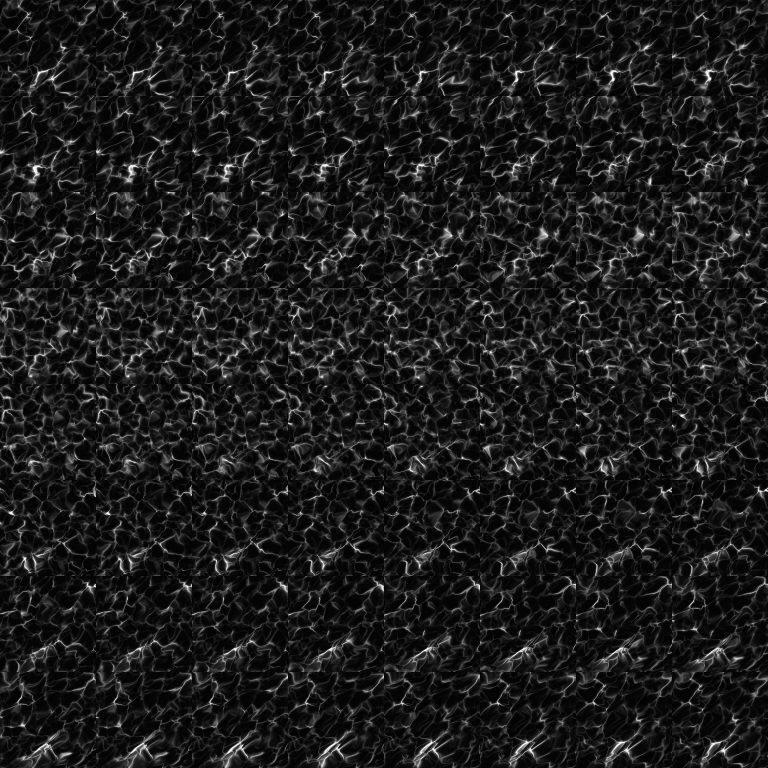
Reproduce this texture procedurally as a WebGL 2 fragment shader.

```glsl
#version 300 es
precision highp float;

uniform vec2 u_resolution;
out vec4 fragColor;

const float TAU = 6.2831853;
const float TILES = 8.0;            // frames across and down
const float CELLS = 7.4;            // main web cells per frame
const float FINE_RATIO = 1.6;       // faint web scale against the main web
const float LINE_WIDTH = 0.08;      // filament falloff, in cells
const float SITE_DRIFT = 0.43;      // how far cell sites wander
const float WARP = 0.6;             // raggedness of the filaments
const float GRAIN_ANGLE = 0.68;     // direction of the stretched cells
const float STRETCH = 1.65;         // strongest stretch along the grain
const float FINE_GAIN = 0.24;
const float NODE_GAIN = 0.26;       // extra light where filaments meet
const float STREAK_GAIN = 1.0;
const float CORNER_GAIN = 0.6;
const float TOE = 0.19;             // how strongly dim light sinks to black
const vec2 STREAK_CENTER = vec2(0.43, 0.23);
const vec2 CORNER_CENTER = vec2(0.97, 0.92);
const vec3 DARK = vec3(0.014);
const vec3 LIGHT = vec3(0.97);

// Sine-free hash
vec2 hash2(vec2 p) {
  vec3 q = fract(p.xyx * vec3(0.1031, 0.1030, 0.0973));
  q += dot(q, q.yzx + 33.33);
  return fract((q.xx + q.yz) * q.zy);
}

// Two channels of smooth value noise
vec2 noise2(vec2 p) {
  vec2 i = floor(p), f = fract(p);
  f = f * f * (3.0 - 2.0 * f);
  vec2 low = mix(hash2(i), hash2(i + vec2(1.0, 0.0)), f.x);
  vec2 high = mix(hash2(i + vec2(0.0, 1.0)), hash2(i + 1.0), f.x);
  return mix(low, high, f.y);
}

// Gaps to the second and third drifting site: x is zero on lines, y at nodes
vec2 webGaps(vec2 p, float phase) {
  vec2 cell = floor(p);
  vec3 near = vec3(8.0);
  for (int y = -1; y <= 1; y++) {
    for (int x = -1; x <= 1; x++) {
      vec2 id = cell + vec2(x, y);
      vec2 site = id + 0.5 + SITE_DRIFT * sin(TAU * hash2(id) + phase);
      float d = distance(p, site);
      near.z = min(near.z, max(near.y, d));
      near.y = min(near.y, max(near.x, d));
      near.x = min(near.x, d);
    }
  }
  return near.yz - near.x;
}

// Light of one frame of the looping ripple sequence
float caustics(vec2 uv, float phase) {
  float c = cos(GRAIN_ANGLE), s = sin(GRAIN_ANGLE);
  mat2 toGrain = mat2(c, -s, s, c);
  vec2 orbit = vec2(cos(phase), sin(phase));
  float soft = pow(0.5 - 0.5 * cos(phase + 0.35), 5.0);
  float stretch = mix(1.0, STRETCH, 0.5 + 0.5 * orbit.x);

  // Ragged, stretched cell space
  vec2 p = toGrain * (uv - 0.5) * CELLS / vec2(stretch, 1.0) + 20.0;
  p += WARP * (noise2(p * 1.3 + orbit) - 0.5);
  p += 0.45 * WARP * (noise2(p * 3.7 - orbit) - 0.5);

  // Filaments that fade in and out along their length
  vec2 gaps = webGaps(p, phase);
  float fineGap = webGaps(p * FINE_RATIO + 40.0, phase).x;
  vec2 patches = noise2(p * 1.3 + 60.0 + orbit * 0.8);
  vec2 breaks = noise2(p * 2.9 + 90.0 - orbit * 1.2);
  breaks = 0.25 + 1.5 * breaks * breaks;
  float line = exp(-gaps.x / (LINE_WIDTH * (1.0 + 0.6 * soft)));
  float glow = exp(-gaps.x / (LINE_WIDTH * 3.2));
  float node = exp(-gaps.y / (LINE_WIDTH * 2.2));
  float fine = exp(-fineGap / (LINE_WIDTH * 1.4));
  float gain = (0.13 + 0.8 * patches.x * patches.x) * breaks.x;
  float light = line * gain * (1.0 - 0.35 * soft);
  light += node * NODE_GAIN * (0.3 + patches.y) * breaks.y;
  light += fine * FINE_GAIN * (0.3 + 1.2 * patches.y) * breaks.y;
  light += glow * (0.06 + 0.15 * soft) * (0.4 + patches.y);

  // Diagonal streak where filaments gather
  vec2 center = STREAK_CENTER + vec2(0.03, 0.05) * sin(phase + vec2(1.0, 0.2));
  vec2 f = toGrain * (uv - center) * vec2(4.4, 13.0);
  float streak = exp(-dot(f, f)) * (1.0 - 0.55 * soft);
  float weave = 0.3 * glow + 0.5 * line + 0.4 * fine;
  light += STREAK_GAIN * streak * (0.06 + weave) * (0.5 + 0.7 * breaks.x);

  // Smaller flare that comes and goes near the corner
  vec2 g = toGrain * (uv - CORNER_CENTER) * vec2(6.0, 10.0);
  float flare = exp(-dot(g, g)) * (0.55 - 0.45 * orbit.y);
  light += CORNER_GAIN * flare * (0.3 * glow + line);

  // Sink the dim haze, keep the bright lines
  return 1.15 * light * light / (light + TOE);
}

// Pick the frame, running left to right from the top row
float sheet(vec2 uv) {
  vec2 grid = uv * TILES;
  vec2 tile = floor(grid);
  float frame = tile.x + TILES * (TILES - 1.0 - tile.y);
  return caustics(fract(grid), TAU * frame / (TILES * TILES));
}

void main() {
  // Four samples smooth the thin filaments
  float light = 0.0;
  for (int i = 0; i < 4; i++) {
    vec2 offset = vec2(i % 2, i / 2) * 0.5 - 0.25;
    light += min(sheet((gl_FragCoord.xy + offset) / u_resolution), 1.0) * 0.25;
  }
  fragColor = vec4(mix(DARK, LIGHT, light), 1.0);
}
```
